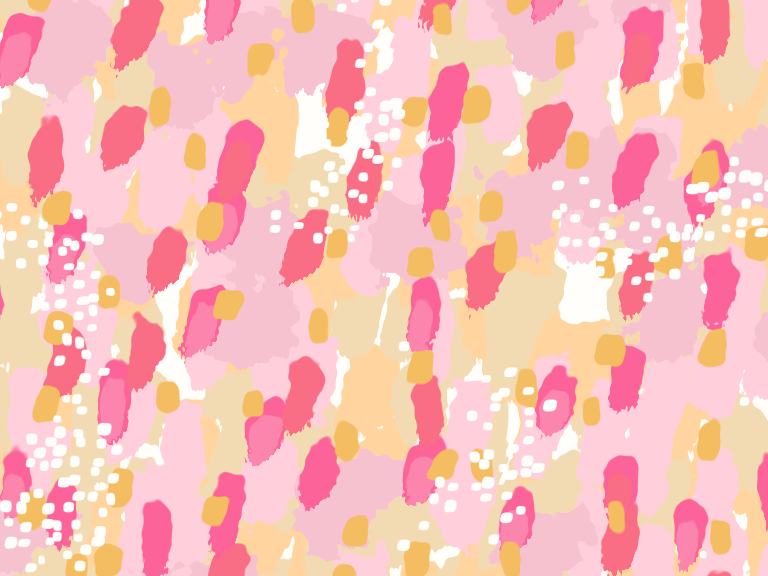
Write a WebGL 2 fragment shader that draws this pattern.

```glsl
#version 300 es
precision highp float;
// Layered dry-brush dabs in pink, peach and gold with clusters of white dots.

uniform vec2 u_resolution;
out vec4 fragColor;

const vec3 WHITE = vec3(1.0, 0.995, 0.985);
const vec3 BEIGE = vec3(0.95, 0.86, 0.70);
const vec3 PEACH = vec3(1.0, 0.83, 0.62);
const vec3 PALE_PINK = vec3(1.0, 0.81, 0.86);
const vec3 ROSE = vec3(0.97, 0.76, 0.81);
const vec3 HOT_PINK = vec3(0.99, 0.39, 0.60);
const vec3 CORAL = vec3(0.98, 0.43, 0.52);
const vec3 CANDY = vec3(0.99, 0.52, 0.68);
const vec3 GOLD = vec3(0.96, 0.74, 0.38);

// Lengths are fractions of the canvas height.
struct Layer {
    vec2 cell;      // spacing of the scattered dabs
    vec2 radius;    // half size of one dab
    float density;  // chance that a cell holds a dab
    float cluster;  // how strongly dabs gather in groups
    float dryness;  // ragged, slanted lower end
    float shareB;   // share of dabs in the second colour
    float seed;
};

vec3 hash3(vec2 id, float seed) {
    vec3 h = fract(vec3(id.xyx + seed * 7.31) * vec3(0.1031, 0.1030, 0.0973));
    h += dot(h, h.yxz + 33.33);
    return fract((h.xxy + h.yzz) * h.zyx);
}

float cornerGradient(vec2 corner, vec2 offset) {
    float angle = 6.28318 * hash3(corner, 3.0).x;
    return dot(vec2(cos(angle), sin(angle)), offset);
}

float gradientNoise(vec2 p) {
    vec2 i = floor(p), f = fract(p);
    vec2 u = f * f * f * (f * (f * 6.0 - 15.0) + 10.0);
    vec2 e = vec2(1.0, 0.0);
    float low = mix(cornerGradient(i, f), cornerGradient(i + e, f - e), u.x);
    float high = mix(cornerGradient(i + e.yx, f - e.yx), cornerGradient(i + 1.0, f - 1.0), u.x);
    return mix(low, high, u.y);
}

// Rounded dab that narrows and frays towards its lower end.
float dabDistance(vec2 q, vec2 radius, float lean, float dryness, float wobble, float fray) {
    q.x -= lean * q.y;
    float tail = dryness * smoothstep(0.3, -0.9, q.y / radius.y);
    q.x += 0.15 * radius.x * tail;
    vec2 k = abs(q) / (radius * vec2(1.0 - 0.25 * tail, 1.0));
    float body = (pow(dot(k * k, k) + 1e-6, 1.0 / 3.0) - 1.0) * radius.x;
    float slantedEnd = dot(q, vec2(0.55, -0.83)) - radius.y * mix(2.0, 0.75, dryness);
    return max(body, slantedEnd) + wobble * radius.x + fray * tail;
}

// Paints one jittered grid of dabs over the colour below.
vec3 paintLayer(vec3 color, vec2 p, Layer layer, vec3 colorA, vec3 colorB, float wobble, float fray, float pixel) {
    float column = floor(p.x / layer.cell.x);
    for (float i = -1.0; i <= 1.0; i++) {
        float x = column + i;
        float stagger = hash3(vec2(x, 91.0), layer.seed).y;
        float row = floor(p.y / layer.cell.y - stagger);
        for (float j = -1.0; j <= 1.0; j++) {
            vec2 id = vec2(x, row + j);
            vec3 place = hash3(id, layer.seed);
            vec3 kind = hash3(id + 57.0, layer.seed);
            vec2 center = (id + vec2(0.5, 0.5 + stagger) + 0.75 * (place.xy - 0.5)) * layer.cell;
            float chance = layer.density;
            if (layer.cluster > 0.0) chance += layer.cluster * gradientNoise(center * 4.0 + layer.seed);
            if (kind.x > chance) continue;
            vec2 radius = layer.radius * (vec2(0.8) + 0.34 * vec2(place.z, kind.z));
            float lean = 0.08 + 0.3 * (place.z - 0.5);
            float d = dabDistance(p - center, radius, lean, layer.dryness, wobble, fray);
            vec3 paint = kind.y < layer.shareB ? colorB : colorA;
            color = mix(color, paint, smoothstep(pixel, -pixel, d));
        }
    }
    return color;
}

void main() {
    vec2 p = gl_FragCoord.xy / u_resolution.y;
    float pixel = 0.8 / u_resolution.y;

    // Shared edge noise: soft wobble and fine bristle marks
    float wobble = 0.45 * gradientNoise(p * 14.0) + 0.22 * gradientNoise(p * 43.0 + 9.0);
    float fray = 0.011 * gradientNoise(p * vec2(170.0, 90.0));

    // Pale ground
    Layer warm = Layer(vec2(0.075, 0.11), vec2(0.048, 0.083), 0.95, 0.0, 0.6, 0.42, 1.0);
    Layer pale = Layer(vec2(0.10, 0.15), vec2(0.045, 0.088), 0.7, 0.0, 0.5, 0.14, 2.0);
    Layer rose = Layer(vec2(0.17, 0.16), vec2(0.085, 0.075), 0.35, 0.9, 0.9, 0.0, 4.0);
    vec3 color = paintLayer(WHITE, p, warm, BEIGE, PEACH, wobble, fray, pixel);
    color = paintLayer(color, p, pale, PALE_PINK, BEIGE, wobble, fray, pixel);
    color = paintLayer(color, p, rose, ROSE, ROSE, wobble * 1.6, fray, pixel);

    // Bright strokes, each with a smaller overlap of a second tone
    Layer bright = Layer(vec2(0.165, 0.17), vec2(0.031, 0.068), 0.93, 0.0, 1.0, 0.25, 5.0);
    color = paintLayer(color, p, bright, HOT_PINK, CORAL, wobble, fray, pixel);
    Layer overlap = Layer(bright.cell, bright.radius * 0.72, 0.6, 0.0, 1.0, 0.48, bright.seed);
    color = paintLayer(color, p + vec2(0.005, 0.017), overlap, CANDY, CORAL, wobble, fray, pixel);

    // Gold ovals and clustered dots
    Layer gold = Layer(vec2(0.16, 0.17), vec2(0.021, 0.031), 0.97, 0.0, 0.0, 0.0, 6.0);
    color = paintLayer(color, p, gold, GOLD, GOLD, wobble, fray, pixel);
    Layer dots = Layer(vec2(0.031, 0.031), vec2(0.0092, 0.0085), -0.55, 4.0, 0.0, 0.0, 8.0);
    color = paintLayer(color, p, dots, WHITE, WHITE, wobble, fray, pixel);

    fragColor = vec4(color, 1.0);
}
```
